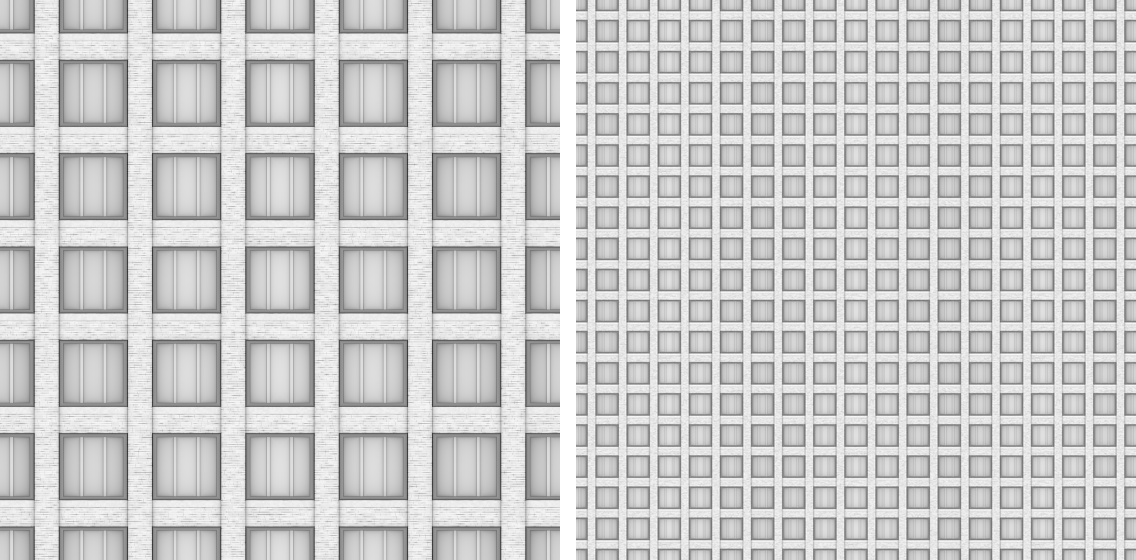
Left, the tile; right, the same tile 3 across and 3 down.
A three.js fragment shader for this pattern:

```glsl
// Grey facade: a grid of three-pane windows between continuous thin-brick piers and spandrels.
varying vec2 vUv;

const float CELLS = 6.0;            // windows across and down
const float UNIT = 128.0;           // length units per cell
const vec2 OPENING = vec2(47.0, 45.5);  // half size of the window opening
const vec2 GLASS = vec2(41.0, 40.7);    // half size inside the frame
const float MULLION_X = 15.9;
const float MULLION_HALF = 2.7;
const float LEDGE_TOP = -46.3;
const float LEDGE_BOTTOM = -56.0;
const float ROWS = 240.0;           // brick courses over the canvas
const float BRICKS = 72.0;          // bricks along a course
const float BRICK_TONE = 0.965;
const float LEDGE_TONE = 0.95;
const float GLASS_TONE = 0.865;
const float FRAME_TONE = 0.60;
const float MULLION_TONE = 0.87;
const float MORTAR_HALF = 0.5;

float hash(vec2 p) {
  vec3 q = fract(vec3(p.xyx) * 0.1031);
  q += dot(q, q.yzx + 33.33);
  return fract((q.x + q.y) * q.z);
}

// Value noise that wraps after the given whole period.
float noise(vec2 p, vec2 period) {
  vec2 i = floor(p), f = fract(p);
  f = f * f * (3.0 - 2.0 * f);
  vec2 a = mod(i, period), b = mod(i + 1.0, period);
  return mix(mix(hash(a), hash(vec2(b.x, a.y)), f.x),
             mix(hash(vec2(a.x, b.y)), hash(b), f.x), f.y);
}

// Coverage of the region where d is negative.
float inside(float d, float px) {
  return clamp(0.5 - d / px, 0.0, 1.0);
}

// Coverage of a thin line, kept even when narrower than a pixel.
float stroke(float d, float halfWidth, float px) {
  return inside(abs(d) - halfWidth, px) * min(1.0, 2.0 * halfWidth / px);
}

float boxDist(vec2 p, vec2 size) {
  vec2 d = abs(p) - size;
  return max(d.x, d.y);
}

float brickwork(vec2 uv, float px) {
  float y = uv.y * ROWS;
  float row = mod(floor(y), ROWS);
  float x = uv.x * BRICKS + hash(vec2(row, 7.0));
  float brick = mod(floor(x), BRICKS);
  float size = CELLS * UNIT;
  float bed = stroke((fract(y) - 0.5) * size / ROWS, MORTAR_HALF, px);
  float joint = stroke((fract(x) - 0.3 - 0.4 * hash(vec2(brick, row + 19.0))) * size / BRICKS,
                       MORTAR_HALF, px);
  float patchy = noise(vec2(uv.x * 132.0, row), vec2(132.0, ROWS));
  float tone = BRICK_TONE - 0.05 * hash(vec2(brick + 31.0, row));
  tone -= bed * mix(0.03, 0.34, patchy * patchy);
  return tone - joint * 0.12 * hash(vec2(row, brick + 53.0));
}

float windowTone(vec2 p, float column, float px) {
  vec2 a = abs(p);
  vec2 gap = max(OPENING - a, 0.0);
  float mullion = abs(a.x - MULLION_X) - MULLION_HALF;

  // Glass, darkening toward the reveal and beside each bar
  float paneEdge = max(min(mullion, min(GLASS.x - a.x, GLASS.y - a.y)), 0.0);
  float tone = GLASS_TONE + 0.025 * cos(6.28318 * (column - 3.0) / CELLS);
  tone -= 0.22 * exp(-gap.x / 14.0) + 0.17 * exp(-gap.y / 10.0);
  tone -= 0.11 * exp(-paneEdge / 2.2);

  // Mullions with rounded shading
  float bar = MULLION_TONE - 0.24 * smoothstep(-1.5, 0.0, mullion);
  bar -= 0.20 * exp(-gap.y / 8.0);
  tone = mix(tone, bar, inside(mullion, px));

  // Frame with dark inner and outer edges
  float rim = boxDist(p, GLASS);
  float frame = FRAME_TONE - 0.18 * exp(-min(gap.x, gap.y) / 1.8);
  tone = mix(frame, tone, inside(rim, px));
  return tone - 0.14 * stroke(rim, 0.5, px);
}

void main() {
  vec2 grid = vUv * CELLS + 0.5;
  vec2 p = (fract(grid) - 0.5) * UNIT;
  float column = mod(floor(grid.x), CELLS);
  float px = max(fwidth(vUv.x), fwidth(vUv.y)) * CELLS * UNIT;
  float side = abs(p.x) - OPENING.x;
  float bay = inside(side, px);
  float wall = brickwork(vUv, px);

  // Smooth ledge under each window; y runs down through the spandrel
  float y = p.y > 0.0 ? p.y - UNIT : p.y;
  float ledge = inside(max(y - LEDGE_TOP, LEDGE_BOTTOM - y), px);
  float grain = noise(vUv * 300.0, vec2(300.0));
  float spandrel = mix(wall, LEDGE_TONE - 0.04 * grain, ledge);
  spandrel -= 0.16 * stroke(y - LEDGE_BOTTOM, 0.5, px);
  spandrel *= 1.0 - 0.22 * exp(min(side, 0.0) / 2.5);
  spandrel *= 1.0 - 0.10 * exp(-max(y + UNIT - OPENING.y, 0.0) / 3.0);

  // Continuous piers, then the recessed window
  float pier = wall * (1.0 - 0.12 * exp(-max(side, 0.0) / 2.0));
  float tone = mix(pier, spandrel, bay);
  float opening = boxDist(p, OPENING);
  tone = mix(tone, windowTone(p, column, px), inside(opening, px));

  // Contact shadows around openings and along the piers
  tone -= 0.22 * stroke(opening, 0.7, px) + 0.14 * stroke(side, 0.6, px);
  gl_FragColor = vec4(vec3(clamp(tone, 0.0, 1.0)), 1.0);
}
```
